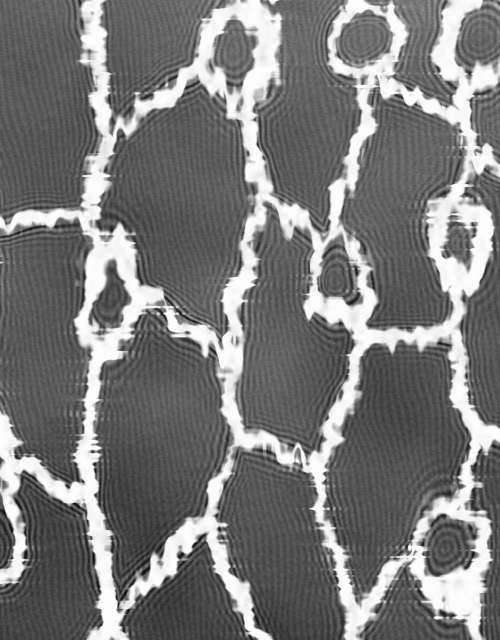
Give the GLSL for this pattern, as a WebGL 2 fragment shader.

```glsl
#version 300 es
precision highp float;
// Bright, ragged network of tall cells and small rings on rippled dark grey.

uniform vec2 u_resolution;
out vec4 fragColor;

float hash(vec2 p) {
    return fract(sin(dot(p, vec2(127.1, 311.7))) * 43758.5453);
}

vec2 hash2(vec2 p) {
    return vec2(hash(p), hash(p + 37.3));
}

float noise(vec2 p) {
    vec2 i = floor(p), f = fract(p);
    f = f * f * (3.0 - 2.0 * f);
    return mix(mix(hash(i), hash(i + vec2(1, 0)), f.x),
               mix(hash(i + vec2(0, 1)), hash(i + vec2(1, 1)), f.x), f.y);
}

float fbm(vec2 p) {
    return 0.55 * noise(p) + 0.3 * noise(p * 2.1 + 5.0) + 0.15 * noise(p * 4.3 + 9.0);
}

vec2 seed(vec2 cell) {
    float brick = 0.5 * mod(cell.x, 2.0);
    return cell + vec2(0.5, 0.25 + brick) + vec2(0.7, 0.5) * (hash2(cell) - 0.5);
}

// Distance to the nearest wall between stretched Voronoi cells.
float wallDistance(vec2 p, vec2 size) {
    vec2 g = p / size, home = floor(g), nearest = vec2(0);
    float best = 1e3;
    for (int y = -1; y <= 1; y++)
    for (int x = -1; x <= 1; x++) {
        vec2 s = seed(home + vec2(x, y)) - g;
        if (dot(s, s) < best) { best = dot(s, s); nearest = s; }
    }
    float d = 1e3;
    for (int y = -2; y <= 2; y++)
    for (int x = -2; x <= 2; x++) {
        vec2 s = seed(home + vec2(x, y)) - g, across = s - nearest;
        if (dot(across, across) > 1e-4)
            d = min(d, dot(0.5 * (s + nearest), across) / length(across / size));
    }
    return d;
}

// Signed distance to elliptical rings that sit on the walls.
float ringDistance(vec2 p, vec2 size) {
    vec2 home = floor(p / size);
    float d = 1e3;
    for (int y = -2; y <= 1; y++)
    for (int x = -2; x <= 1; x++) {
        vec2 cell = home + vec2(x, y);
        if (hash(cell + 71.0) > 0.7) continue;
        vec2 center = 0.5 * (seed(cell) + seed(cell + vec2(1, 0))) * size;
        vec2 radius = mix(vec2(0.033, 0.05), vec2(0.056, 0.09), hash2(cell + 19.0));
        d = min(d, (length((p - center) / radius) - 1.0) * radius.x);
    }
    return d;
}

float network(vec2 p) {
    vec2 size = vec2(0.18, 0.4);
    float ring = ringDistance(p, size), wall = wallDistance(p, size);
    return ring < 0.0 ? -ring : min(wall, ring);
}

void main() {
    vec2 p = gl_FragCoord.xy / u_resolution.y;

    // Smooth outlines carry the ripples; torn ones, smeared upright, the lines
    vec2 smoothed = p + 0.04 * (vec2(fbm(p * 9.0), fbm(p * 9.0 + 31.0)) - 0.5);
    vec2 torn = smoothed;
    torn.x += 0.016 * (noise(p * vec2(25.0, 45.0)) - 0.5);
    torn.x += 0.008 * (noise(vec2(p.x * 20.0, p.y * 150.0)) - 0.5);
    torn.y += 0.036 * (noise(vec2(p.x * 75.0, p.y * 14.0)) - 0.5);
    float d = network(torn), calm = network(smoothed);

    // Upright beads of uneven width, with soft spurs on scattered rows
    float beads = noise(p * vec2(85.0, 34.0) + 3.0);
    float width = 0.013 * beads + 0.009 * (noise(p * 14.0) - 0.25);
    float rows = smoothstep(0.5, 0.95, noise(vec2(p.x * 11.0, p.y * 200.0)));
    rows *= smoothstep(0.35, 0.65, noise(p * vec2(6.0, 16.0) + 60.0));
    float line = 1.0 - smoothstep(width - 0.003, width + 0.0055, d - 0.006 * rows);

    // Grey ground, lighter at the top, with faint mostly upright stripes
    float grey = mix(0.27, 0.4, p.y) + 0.2 * (fbm(p * 5.0 + 13.0) - 0.5);
    float bend = 45.0 * fbm(p * 4.0 + 50.0);
    grey += 0.025 * sin(p.x * 620.0 + p.y * 90.0 + bend);
    grey += 0.06 * (noise(p * vec2(330.0, 400.0)) - 0.5);

    // Ripples that echo the walls, and short combs beside the spurs
    float outside = max(calm - 0.007, 0.0);
    float ripple = -cos(6.2832 * (outside - 0.003) / 0.0088);
    float echo = 0.3 + 0.9 * noise(p * vec2(16.0, 9.0) + 80.0);
    grey += 0.24 * ripple * echo * exp(-outside / 0.016);
    grey -= 0.04 * exp(-outside / 0.008);
    grey += 0.3 * rows * (0.7 + sin(p.x * 640.0)) * exp(-outside / 0.016);

    // Fine upright glints between the beads
    float glint = smoothstep(0.45, 0.9, noise(p * vec2(150.0, 55.0) + 21.0));
    grey += 0.5 * glint * exp(-outside / 0.005);

    float ink = mix(grey, 1.0 - 0.12 * noise(p * 110.0) * (1.0 - beads), line);
    fragColor = vec4(vec3(clamp(ink, 0.08, 0.99)), 1.0);
}
```
